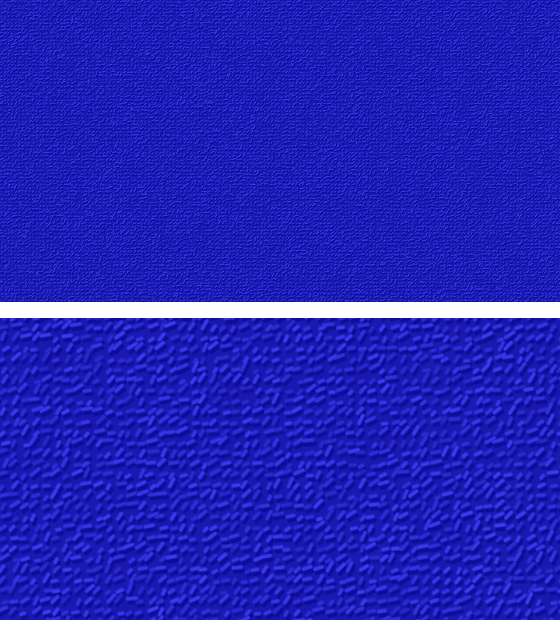
Top: the whole. Bottom: its middle third, enlarged.
Give the GLSL for this texture, as a WebGL 1 fragment shader.

```glsl
precision highp float;

uniform vec2 u_resolution;

#define ROWS 86.0          // grain rows over the canvas height
#define HALF_LENGTH 0.29   // dash size, in grain cells
#define HALF_WIDTH 0.17
#define TILT 0.62          // mean dash direction, radians
#define TILT_SPREAD 1.1
#define JITTER 0.5
#define BASE_TONE 0.27
#define LIGHT_GAIN 0.62
#define SHADOW_GAIN 0.38
#define DRIFT_GAIN 0.02
#define SHADOW_SHIFT vec2(-0.2, 0.36)

const vec3 DEEP_BLUE = vec3(0.05, 0.05, 0.60);
const vec3 BRIGHT_BLUE = vec3(0.23, 0.23, 0.94);

vec3 hash3(vec2 cell) {
  vec3 q = fract(cell.xyx * vec3(0.1031, 0.1030, 0.0973));
  q += dot(q, q.yxz + 33.33);
  return fract((q.xxy + q.yzz) * q.zyx);
}

// Distance to a segment centred on the origin
float dashDistance(vec2 p, float angle, float halfLength) {
  vec2 along = vec2(cos(angle), sin(angle));
  float t = clamp(dot(p, along), -halfLength, halfLength);
  return length(p - along * t);
}

// Coverage of the jittered dashes, one in each cell
float dashes(vec2 p, float soft) {
  vec2 home = floor(p);
  float cover = 0.0;
  for (int y = -1; y <= 1; y++) {
    for (int x = -1; x <= 1; x++) {
      vec2 cell = home + vec2(float(x), float(y));
      vec3 rnd = hash3(cell);
      vec2 center = cell + 0.5 + JITTER * (rnd.xy - 0.5);
      float angle = TILT + TILT_SPREAD * (rnd.z - 0.5);
      float strength = 0.5 + 0.7 * fract(rnd.z * 7.0 + rnd.x);
      float d = dashDistance(p - center, angle, HALF_LENGTH * (0.5 + rnd.y));
      float ink = 1.0 - smoothstep(HALF_WIDTH - soft, HALF_WIDTH + soft, d);
      cover = max(cover, ink * strength);
    }
  }
  return cover;
}

// Layered sines: slow unevenness of the weave
float weaveDrift(vec2 p) {
  float broad = sin(p.x * 0.43 + 2.0 * sin(p.y * 0.19)) * sin(p.y * 0.37 + sin(p.x * 0.23));
  float close = sin(p.x * 1.13 - p.y * 0.71 + 2.0 * sin(p.y * 0.31 + p.x * 0.17));
  return broad + 0.7 * close;
}

void main() {
  vec2 p = gl_FragCoord.xy / u_resolution.y * ROWS;
  float soft = max(0.12, 0.5 * ROWS / u_resolution.y);

  // Raised dashes, each with a shadow at its lower right
  float lit = dashes(p, soft);
  float shadow = dashes(p + SHADOW_SHIFT, soft) * (1.0 - min(lit, 1.0));

  float tone = BASE_TONE + LIGHT_GAIN * lit - SHADOW_GAIN * shadow
    + DRIFT_GAIN * weaveDrift(p);
  gl_FragColor = vec4(mix(DEEP_BLUE, BRIGHT_BLUE, clamp(tone, 0.0, 1.0)), 1.0);
}
```
